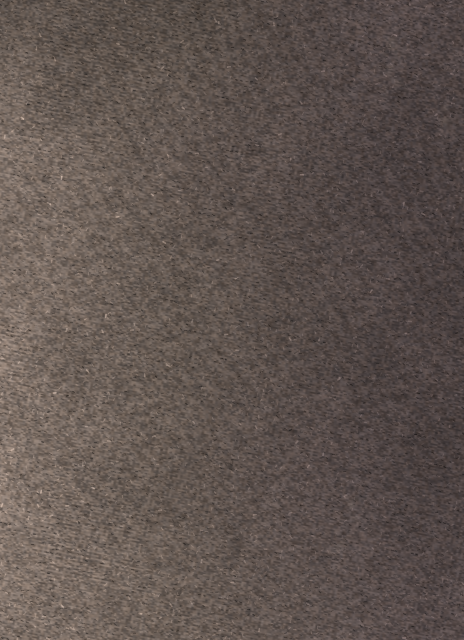
Reproduce this texture procedurally as a Shadertoy shader.

```glsl
// Worn brown-grey cloth lit from the left: a smooth light falloff, a fine
// slanted weave with streaky grain, small dark pits and pale lint flecks,
// and a few faint dusty smudges. Lengths are fractions of canvas height.

const vec3  WARM_TINT    = vec3(1.0, 0.888, 0.815);
const vec3  COOL_TINT    = vec3(1.0, 0.868, 0.853);
const vec3  DUST_COLOR   = vec3(0.56, 0.51, 0.48);
const float LIGHT_FALLOFF = 1.7;
const float WEAVE_ANGLE  = -0.2;
const float WEAVE_ROWS   = 165.0;
const float WEAVE_DEPTH  = 0.06;
const vec2  FINE_GRAIN   = vec2(260.0, 410.0);
const vec2  SOFT_GRAIN   = vec2(110.0, 170.0);
const float FINE_DEPTH   = 0.42;
const float SOFT_DEPTH   = 0.18;
const float PIT_DEPTH    = 0.30;
const float FLECK_LIGHT  = 0.28;
const int   SMUDGE_COUNT = 9;

float hash(vec2 p) {
    return fract(sin(dot(p, vec2(12.9898, 78.233))) * 43758.5453);
}

vec2 hash2(vec2 p) {
    return vec2(hash(p), hash(p + 37.7));
}

float noise(vec2 p) {
    vec2 i = floor(p), f = fract(p);
    f = f * f * (3.0 - 2.0 * f);
    return mix(mix(hash(i), hash(i + vec2(1, 0)), f.x),
               mix(hash(i + vec2(0, 1)), hash(i + vec2(1, 1)), f.x), f.y);
}

mat2 rotate(float a) {
    float c = cos(a), s = sin(a);
    return mat2(c, -s, s, c);
}

// Short soft dashes, at most one per cell; spread varies their direction.
float dashes(vec2 p, float cells, float density, float spread, float seed) {
    vec2 q = p * cells, id = floor(q) + seed;
    vec2 d = fract(q) - 0.5 - 0.3 * (hash2(id) - 0.5);
    d *= rotate(spread * (hash(id + 5.3) - 0.5));
    d.x -= clamp(d.x, -0.18, 0.18);
    float edge = max(0.12, cells / iResolution.y * 0.6);
    float shape = 1.0 - smoothstep(0.04, 0.06 + edge, length(d));
    float present = step(1.0 - density, hash(id + 9.1));
    return shape * present * mix(0.4, 1.0, hash(id + 3.7));
}

// Overall brightness, strongest along the lower left side.
float lightTone(vec2 uv) {
    float left = mix(0.53, 0.49, uv.y) - 0.11 * smoothstep(0.72, 1.0, uv.y);
    float right = 0.295 + 0.045 * (1.0 - smoothstep(0.0, 0.3, uv.y))
                + 0.03 * smoothstep(0.7, 1.0, uv.y);
    return mix(right, left, pow(1.0 - uv.x, LIGHT_FALLOFF));
}

// Faint, broken patches of dust.
float smudges(vec2 p, float aspect) {
    float dust = 0.0;
    for (int i = 0; i < SMUDGE_COUNT; i++) {
        vec2 key = vec2(float(i) * 3.1, 17.0);
        vec2 d = p - hash2(key) * vec2(aspect, 1.0);
        d *= rotate(1.0 + hash(key + 2.0));
        vec2 size = vec2(0.028, 0.013) * mix(0.6, 1.2, hash(key + 4.0));
        dust += exp(-dot(d / size, d / size)) * mix(0.3, 0.9, hash(key + 6.0));
    }
    return dust * smoothstep(0.25, 0.8, noise(p * 95.0));
}

void mainImage(out vec4 fragColor, in vec2 fragCoord) {
    vec2 uv = fragCoord / iResolution.xy;
    vec2 p = fragCoord / iResolution.y;
    vec2 w = rotate(WEAVE_ANGLE) * p;

    // Light and slow mottling
    float tone = lightTone(uv);
    tone *= 1.0 + 0.07 * (noise(p * 9.0) - 0.5) + 0.07 * (noise(p * 32.0) - 0.5);

    // Weave rows, showing through in patches and more clearly on the left
    float wobble = 1.2 * noise(w * 40.0);
    float rows = sin(6.2832 * w.y * WEAVE_ROWS + wobble);
    float visible = smoothstep(0.3, 0.75, noise(p * 7.0 + 4.0)) * mix(1.2, 0.5, uv.x);
    float detail = 1.0 + WEAVE_DEPTH * rows * visible;

    // Streaky grain, pits and lint
    detail += FINE_DEPTH * (noise(w * FINE_GRAIN) - 0.5);
    detail += SOFT_DEPTH * (noise(w * SOFT_GRAIN + 51.0) - 0.5);
    detail -= PIT_DEPTH * dashes(w, 125.0, 0.35, 1.2, 0.0);
    detail += FLECK_LIGHT * dashes(w + 0.4, 115.0, 0.22, 3.2, 61.0);
    detail += 1.8 * FLECK_LIGHT * dashes(w + 0.7, 90.0, 0.02, 3.2, 113.0);
    tone *= detail;

    // Tint: warm in the light, cooler and purplish in the shade
    float shade = smoothstep(0.25, 0.95, uv.x + 0.2 * (noise(p * 4.0) - 0.5));
    vec3 color = tone * mix(WARM_TINT, COOL_TINT, shade);
    color += 0.015 * (noise(p * 210.0 + 23.0) - 0.5) * vec3(1.0, 0.0, -1.0);
    color = mix(color, DUST_COLOR * (0.7 + 0.3 * detail),
                0.35 * clamp(smudges(p, iResolution.x / iResolution.y), 0.0, 1.0));
    fragColor = vec4(clamp(color, 0.0, 1.0), 1.0);
}
```
